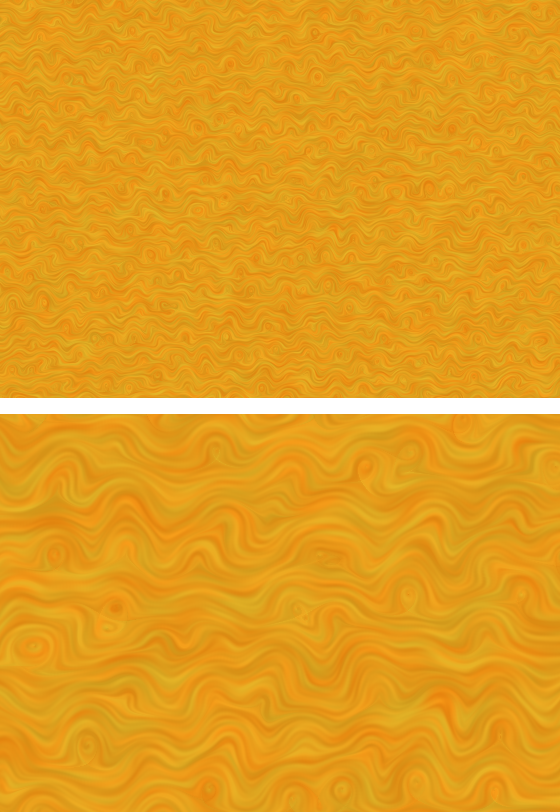
Top, the full canvas; bottom, a detail of the centre.
A WebGL 2 fragment shader for this pattern:

```glsl
#version 300 es
precision highp float;

uniform vec2 u_resolution;
out vec4 fragColor;

const float CANVAS_WIDTH = 100.0;
const vec2 ARC_CELL = vec2(4.4, 2.9);
const int HALF_STEPS = 9;
const float STEP_LENGTH = 0.2;

const vec3 GOLD = vec3(0.893, 0.611, 0.104);
const vec3 LIGHT_SHIFT = vec3(0.017, 0.020, 0.009);
const vec3 ORANGE_SHIFT = vec3(0.014, -0.019, -0.011);

vec2 hash2(vec2 cell) {
    vec3 h = fract(cell.xyx * vec3(0.1031, 0.1030, 0.0973));
    h += dot(h, h.yzx + 33.33);
    return fract((h.xx + h.yz) * h.zy);
}

// Two independent channels of smooth value noise
vec2 noise2(vec2 p) {
    vec2 i = floor(p);
    vec2 f = fract(p);
    f = f * f * (3.0 - 2.0 * f);
    vec2 low = mix(hash2(i), hash2(i + vec2(1, 0)), f.x);
    vec2 high = mix(hash2(i + vec2(0, 1)), hash2(i + vec2(1, 1)), f.x);
    return mix(low, high, f.y);
}

// Scattered arches in a sideways drift: xy = flow, z = arch core
vec3 archFlow(vec2 p, float drift, float tightness) {
    vec2 home = floor(p / ARC_CELL);
    vec3 flow = vec3(drift, 0.0, 0.0);
    for (int y = -1; y <= 1; y++) {
        for (int x = -1; x <= 1; x++) {
            vec2 cell = home + vec2(x, y);
            vec2 jitter = hash2(cell + 71.0);
            vec2 d = p - (cell + 0.1 + 0.8 * jitter) * ARC_CELL;
            float strength = 0.6 + 0.8 * hash2(cell + 213.0).x;
            vec2 fromCrown = d - vec2(0.0, 0.5);
            float bump = strength * exp(-tightness * dot(fromCrown, fromCrown));
            flow += vec3(bump * vec2(d.y, -d.x), strength * exp(-dot(d, d)));
        }
    }
    return flow;
}

vec2 flowDirection(vec2 p) {
    vec2 flow = archFlow(p, 0.22, 0.5).xy;
    return flow / max(length(flow), 0.02);
}

// Fine light strokes in x, broader hue strokes in y
vec2 grain(vec2 p) {
    return vec2(noise2(p * 4.2).x, noise2(p * 3.0 + 37.0).y) - 0.5;
}

// Sum of weighted grain along the flow, to one side of the start
vec2 smearGrain(vec2 start, float side) {
    vec2 p = start;
    vec2 sum = vec2(0.0);
    for (int i = 1; i <= HALF_STEPS; i++) {
        p += side * STEP_LENGTH * flowDirection(p);
        sum += grain(p) * (1.0 - float(i) / float(HALF_STEPS + 1));
    }
    return sum;
}

void main() {
    vec2 p = gl_FragCoord.xy / u_resolution.x * CANVAS_WIDTH;

    // Brush strokes that follow the arches
    vec2 strokes = grain(p) + smearGrain(p, 1.0) + smearGrain(p, -1.0);
    strokes /= float(HALF_STEPS + 1);
    strokes = clamp(strokes * vec2(15.0, 12.5), -2.4, 2.4);

    // Warmer tint in the arch cores
    float core = archFlow(p, 0.22, 0.5).z;
    float warmth = strokes.y + 0.8 * (smoothstep(0.2, 1.1, core) - 0.25);

    vec3 color = GOLD + LIGHT_SHIFT * strokes.x + ORANGE_SHIFT * warmth;
    fragColor = vec4(clamp(color, 0.0, 1.0), 1.0);
}
```
